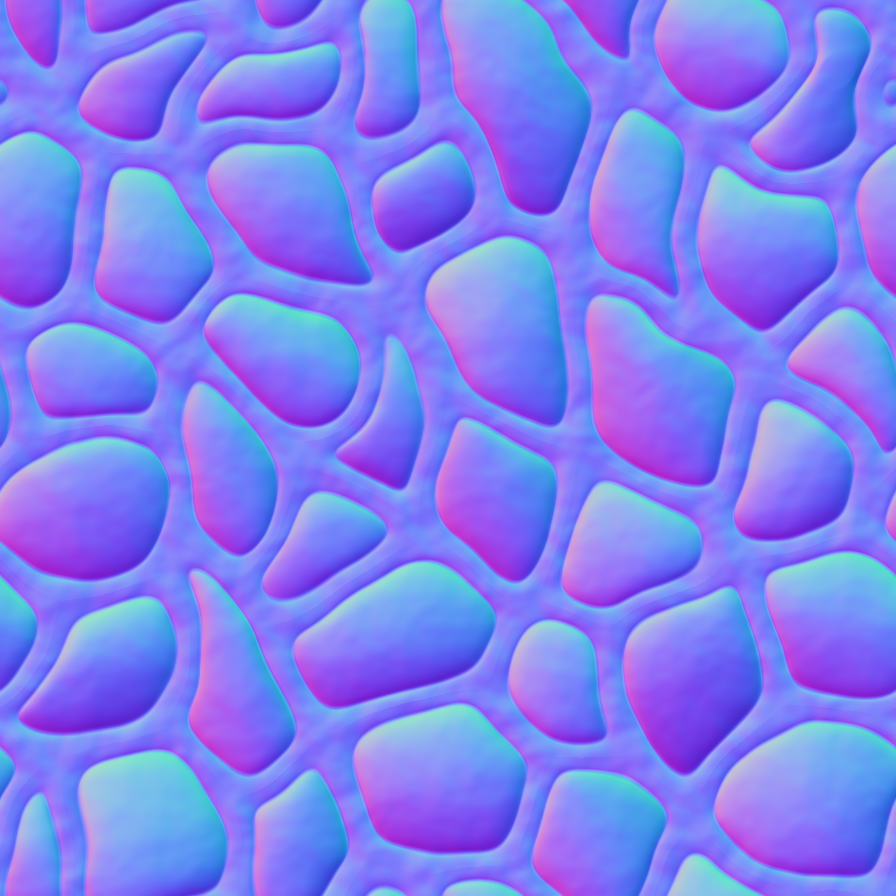
Give the GLSL for this texture map, as a three.js fragment shader.

```glsl
// Tiling tangent-space normal map of rounded, irregular stones set in mortar.
varying vec2 vUv;

#define CELLS 6.0      // stones across the canvas; lengths below are in cells
#define JITTER 0.72    // scatter of the stone centres
#define STRETCH 0.42   // elongation of the stones
#define SIZE_VARY 0.2  // spread of the stone sizes
#define GAP 0.085      // half width of the mortar
#define ROUNDING 15.0  // lower is rounder corners
#define BEVEL 0.045    // height of the stone rim
#define LIP 0.022      // height of the mortar above the groove
#define DOME 0.43      // bulge of the stone faces
#define TILT 0.16      // random lean of each stone
#define ROUGHNESS 0.011
#define SOFTNESS 0.018 // sampling step of the slope

vec2 hash2(vec2 p) {
  vec3 q = fract(vec3(p.xyx) * vec3(0.1031, 0.1030, 0.0973));
  q += dot(q, q.yzx + 33.33);
  return fract((q.xx + q.yz) * q.zy);
}

float cornerDot(vec2 corner, vec2 offset, float period) {
  vec2 g = hash2(mod(corner, period) + 71.0) * 2.0 - 1.0;
  return dot(g, offset);
}

// Gradient noise that repeats after period
float noise(vec2 p, float period) {
  vec2 i = floor(p), f = fract(p);
  vec2 u = f * f * f * (f * (f * 6.0 - 15.0) + 10.0);
  vec2 e = vec2(1.0, 0.0);
  float low = mix(cornerDot(i, f, period), cornerDot(i + e.xy, f - e.xy, period), u.x);
  float high = mix(cornerDot(i + e.yx, f - e.yx, period), cornerDot(i + e.xx, f - e.xx, period), u.x);
  return mix(low, high, u.y);
}

// Stretched, weighted squared distance to a stone: xy = gradient, z = value
vec3 stoneField(vec2 p, vec2 cell) {
  vec2 id = mod(cell, CELLS);
  vec2 place = hash2(id + 5.0), form = hash2(id + 37.0);
  float rowShift = 0.5 * mod(id.y, 2.0) - 0.25;
  vec2 d = p - cell - 0.5 - vec2(rowShift, 0.0) - JITTER * (place - 0.5);
  float angle = (form.x - 0.5) * 3.0;
  vec2 along = vec2(cos(angle), sin(angle));
  vec2 across = vec2(-along.y, along.x);
  float squash = exp(-2.0 * STRETCH * form.y);
  vec2 q = vec2(dot(d, along), dot(d, across));
  vec2 scaled = q * vec2(squash, 1.0 / squash);
  float weight = SIZE_VARY * (fract(place.x * 7.0 + form.y * 3.0) - 0.5);
  return vec3(2.0 * (along * scaled.x + across * scaled.y), dot(q, scaled) - weight);
}

vec2 nearestCell(vec2 p) {
  vec2 base = floor(p), best = base;
  float least = 1e3;
  for (int y = -2; y <= 2; y++)
    for (int x = -2; x <= 2; x++) {
      vec2 cell = base + vec2(x, y);
      float dist = stoneField(p, cell).z;
      if (dist < least) { least = dist; best = cell; }
    }
  return best;
}

// Smoothed distance to the stone outline, positive inside
float outline(vec2 p, vec2 cell) {
  vec3 own = stoneField(p, cell);
  float sum = 1e-6;
  for (int y = -2; y <= 2; y++)
    for (int x = -2; x <= 2; x++) {
      if (x == 0 && y == 0) continue;
      vec3 diff = stoneField(p, cell + vec2(x, y)) - own;
      float border = diff.z / max(length(diff.xy), 0.4);
      sum += exp(-ROUNDING * clamp(border, -0.5, 2.0));
    }
  return -log(sum) / ROUNDING - GAP;
}

// Rounded rim inside, groove at the outline, low mortar ridge outside
float height(vec2 p, vec2 cell) {
  float d = outline(p, cell);
  float rim = BEVEL * (1.0 - exp(-max(d, 0.0) / 0.05));
  float lip = LIP * (1.0 - exp(min(d, 0.0) / 0.035));
  float grain = noise(p * 4.0, CELLS * 4.0) + 0.35 * noise(p * 9.0 + 3.0, CELLS * 9.0);
  return rim + lip + ROUGHNESS * grain * mix(1.9, 1.0, smoothstep(-0.04, 0.04, d));
}

void main() {
  vec2 p = vUv * CELLS;
  p += 0.09 * vec2(noise(p * 2.0, CELLS * 2.0), noise(p * 2.0 + 5.0, CELLS * 2.0));
  vec2 cell = nearestCell(p);

  // Slope of the relief
  vec2 e = vec2(SOFTNESS, 0.0);
  vec2 slope = vec2(height(p + e.xy, cell) - height(p - e.xy, cell),
                    height(p + e.yx, cell) - height(p - e.yx, cell)) / (2.0 * SOFTNESS);

  // Bulge and lean of the stone face
  vec2 bulge = stoneField(p, cell).xy;
  bulge /= 1.0 + 0.15 * dot(bulge, bulge);
  vec2 lean = TILT * (hash2(mod(cell, CELLS) + 91.0) - 0.5);
  float face = smoothstep(-0.015, 0.035, outline(p, cell));
  slope += face * (lean - DOME * bulge);

  // Left sides face red, upper sides face green
  vec3 normal = normalize(vec3(slope.x, -1.3 * slope.y, 1.0));
  gl_FragColor = vec4(0.5 + 0.5 * normal * vec3(1.0, 1.0, 0.97), 1.0);
}
```
